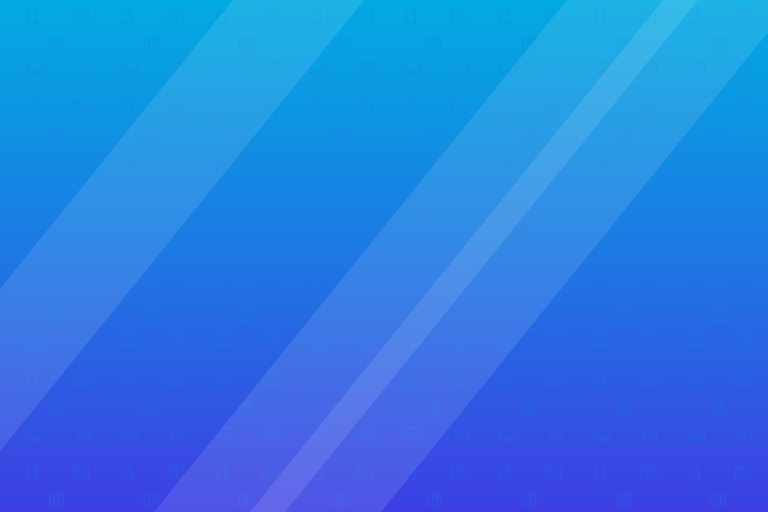
A Shadertoy shader for this background:

```glsl
// Blue vertical gradient with pale diagonal light bands and a faint repeating office icon pattern.

const float UNITS = 512.0;             // drawing units per canvas height
const vec2 TILE = vec2(94.55, 91.3);   // size of one pattern tile
const float BAND_WIDTH = 131.0;
const float BAND_SLANT = 0.8065;

const vec3 SKY = vec3(0.005, 0.670, 0.885);
const vec3 AZURE = vec3(0.115, 0.470, 0.890);
const vec3 INDIGO = vec3(0.240, 0.245, 0.890);
const vec3 ICON_BLUE = vec3(0.07, 0.50, 0.89);

// Signed distance to a box of the given half size
float box(vec2 p, vec2 halfSize) {
    vec2 d = abs(p) - halfSize;
    return length(max(d, 0.0)) + min(max(d.x, d.y), 0.0);
}

float segment(vec2 p, vec2 a, vec2 b) {
    vec2 ab = b - a;
    return length(p - a - ab * clamp(dot(p - a, ab) / dot(ab, ab), 0.0, 1.0));
}

float frame(vec2 p, vec2 halfSize) {
    return abs(box(p, halfSize));
}

float fill(float d, float aa) {
    return 1.0 - smoothstep(-aa, aa, d);
}

// Icons: distance to their strokes, y pointing down
float documentIcon(vec2 p) {
    float d = frame(p, vec2(4.5, 6.5));
    return min(d, segment(p, vec2(0.5, -6.0), vec2(4.5, -2.5)));
}

float photoIcon(vec2 p) {
    float d = frame(p, vec2(7.5, 5.5));
    d = min(d, abs(length(p) - 2.8));
    return min(d, segment(p, vec2(-7.0, -3.5), vec2(-4.0, -3.5)));
}

float caseIcon(vec2 p) {
    float d = frame(p - vec2(0.0, 1.0), vec2(6.5, 5.0));
    d = min(d, frame(p - vec2(1.5, -4.5), vec2(3.0, 1.5)));
    return min(d, frame(p - vec2(0.0, 1.5), vec2(2.5, 3.0)));
}

float monitorIcon(vec2 p) {
    float d = frame(p - vec2(0.0, -1.0), vec2(8.0, 5.0));
    d = min(d, segment(p, vec2(-7.0, 2.0), vec2(7.0, 2.0)));
    return min(d, segment(p, vec2(-4.5, 6.5), vec2(4.5, 6.5)));
}

float noteIcon(vec2 p) {
    float d = frame(p, vec2(6.0));
    return min(d, segment(p, vec2(-2.5, 2.5), vec2(5.5, -5.5)));
}

// Coverage of the icon pattern
float iconPattern(vec2 p, float aa) {
    vec2 q = mod(p, TILE);
    float d = documentIcon(q - vec2(32.5, 16.5));
    d = min(d, photoIcon(q - vec2(81.0, 16.0)));
    d = min(d, caseIcon(q - vec2(56.5, 43.0)));
    d = min(d, monitorIcon(q - vec2(35.0, 68.5)));
    d = min(d, noteIcon(q - vec2(83.5, 68.0)));
    return fill(d - 0.7, aa);
}

// Coverage of one slanted band; start is its left edge on the top side
float lightBand(vec2 p, float start, float aa) {
    float across = p.x + p.y * BAND_SLANT - start;
    return fill(abs(across - 0.5 * BAND_WIDTH) - 0.5 * BAND_WIDTH, aa);
}

vec3 backdrop(float t) {
    return t < 0.5 ? mix(SKY, AZURE, 2.0 * t) : mix(AZURE, INDIGO, 2.0 * t - 1.0);
}

void mainImage(out vec4 fragColor, in vec2 fragCoord) {
    // Height-based units, origin at the top left
    float pixel = UNITS / iResolution.y;
    vec2 p = vec2(fragCoord.x, iResolution.y - fragCoord.y) * pixel;

    vec3 color = backdrop(p.y / UNITS);
    color = mix(color, ICON_BLUE, 0.22 * iconPattern(p, 0.6 * pixel));

    // Overlapping translucent bands
    vec3 starts = vec3(233.0, 567.0, 663.0);
    for (int i = 0; i < 3; i++) {
        color = mix(color, vec3(1.0), 0.105 * lightBand(p, starts[i], 0.7 * pixel));
    }
    fragColor = vec4(color, 1.0);
}
```
